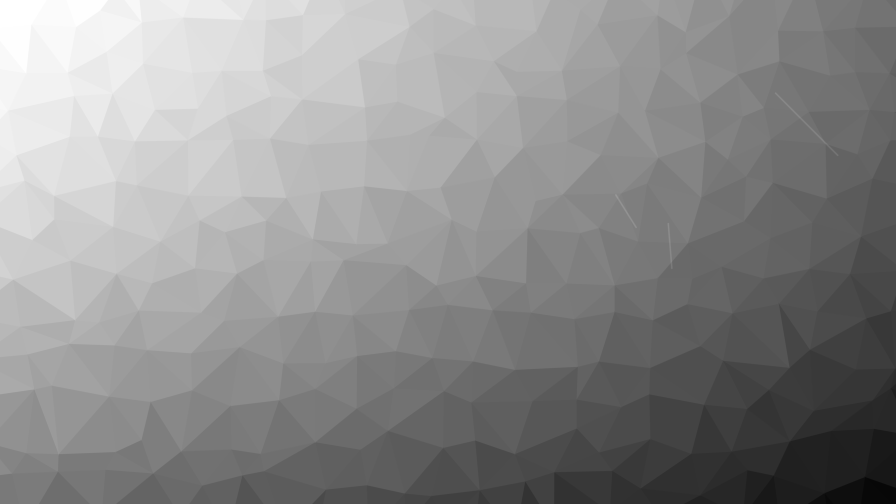
Reproduce this background procedurally as a Shadertoy shader.

```glsl
// Low-poly sheet of grey facets, shading from white at upper left to black at lower right.
#define ROWS 12.0            // grid cells over the canvas height
#define JITTER 0.32          // vertex displacement in cells
#define FACET_CONTRAST 0.036 // random tone range between facets
#define TOP_LEFT 1.03
#define TOP_RIGHT 0.43
#define BOTTOM_LEFT 0.46
#define BOTTOM_RIGHT 0.03
#define MID_LIFT 0.07        // brightening along the middle height
#define SEAM_GLOW 0.07       // strength of the light hairlines

vec2 hash2(vec2 p) {
    vec3 q = fract(p.xyx * vec3(0.1031, 0.1030, 0.0973));
    q += dot(q, q.yzx + 33.33);
    return fract((q.xx + q.yz) * q.zy);
}

vec2 gridVertex(vec2 id) {
    return id + 0.5 + (hash2(id + 57.0) * 2.0 - 1.0) * JITTER;
}

// Smooth tone over the canvas, uv in 0..1
float baseTone(vec2 uv) {
    float bottom = mix(BOTTOM_LEFT, BOTTOM_RIGHT, uv.x);
    float top = mix(TOP_LEFT, TOP_RIGHT, uv.x);
    vec2 arch = 4.0 * uv * (1.0 - uv);
    return mix(bottom, top, uv.y) + MID_LIFT * arch.y + 0.025 * arch.x;
}

// Signed distance to the line a-b, positive on its left
float leftOf(vec2 p, vec2 a, vec2 b) {
    vec2 e = b - a;
    return dot(p - a, vec2(-e.y, e.x)) / length(e);
}

// Adds one counter-clockwise facet: x is weighted tone, y is coverage
void addFacet(inout vec2 sum, vec2 p, vec2 a, vec2 b, vec2 c, float aspect, float pixel) {
    float inside = min(leftOf(p, a, b), min(leftOf(p, b, c), leftOf(p, c, a)));
    float coverage = smoothstep(-0.7 * pixel, 0.7 * pixel, inside);
    vec2 centre = (a + b + c) / 3.0;
    vec2 uv = centre / (ROWS * vec2(aspect, 1.0));
    float shade = (hash2(floor(centre * 64.0)).x - 0.5) * FACET_CONTRAST;
    sum += coverage * vec2(clamp(baseTone(uv) + shade, 0.0, 1.0), 1.0);
}

// Thin line between two points, in canvas heights
float hairline(vec2 p, vec2 a, vec2 b, float pixel) {
    vec2 e = b - a;
    float t = clamp(dot(p - a, e) / dot(e, e), 0.0, 1.0);
    return 1.0 - smoothstep(0.0, pixel, length(p - a - e * t));
}

void mainImage(out vec4 fragColor, in vec2 fragCoord) {
    float aspect = iResolution.x / iResolution.y;
    vec2 pos = fragCoord / iResolution.y;
    vec2 p = pos * ROWS;
    float pixel = ROWS / iResolution.y;
    vec2 cell = floor(p - 0.5);

    // Split each nearby quad along its shorter diagonal
    vec2 sum = vec2(0.0);
    for (int y = -1; y <= 1; y++) {
        for (int x = -1; x <= 1; x++) {
            vec2 id = cell + vec2(x, y);
            vec2 a = gridVertex(id);
            vec2 b = gridVertex(id + vec2(1, 0));
            vec2 c = gridVertex(id + vec2(1, 1));
            vec2 d = gridVertex(id + vec2(0, 1));
            if (distance(a, c) < distance(b, d)) {
                addFacet(sum, p, a, b, c, aspect, pixel);
                addFacet(sum, p, a, c, d, aspect, pixel);
            } else {
                addFacet(sum, p, a, b, d, aspect, pixel);
                addFacet(sum, p, b, c, d, aspect, pixel);
            }
        }
    }
    float tone = sum.x / max(sum.y, 0.001);

    // A few light seams on the right half
    float lineWidth = 0.003;
    float seam = hairline(pos, vec2(1.539, 0.815), vec2(1.662, 0.692), lineWidth);
    seam = max(seam, hairline(pos, vec2(1.222, 0.613), vec2(1.262, 0.549), lineWidth));
    seam = max(seam, hairline(pos, vec2(1.326, 0.556), vec2(1.333, 0.468), lineWidth));
    tone += SEAM_GLOW * seam;

    fragColor = vec4(vec3(clamp(tone, 0.0, 1.0)), 1.0);
}
```
